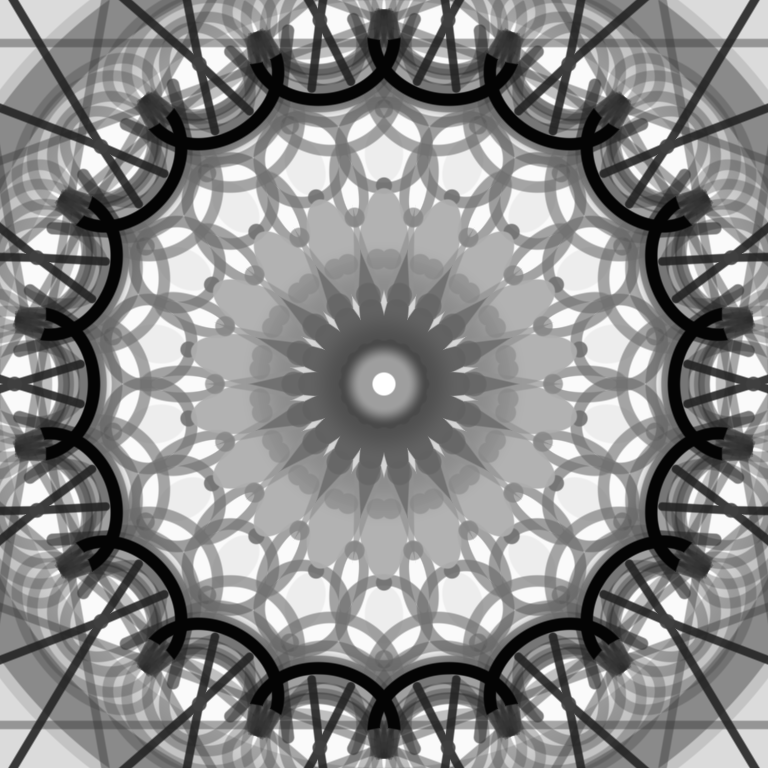
Reproduce this pattern procedurally as a WebGL 1 fragment shader.

```glsl
precision highp float;
// Draws a grey mandala: petal core, looping lattice, black scallops and a woven outer rim.
uniform vec2 u_resolution;

const float STEP = 0.34906585;   // one of 18 sectors
const float HALF_STEP = 0.5 * STEP;
const float EDGE = 0.003;
const float BLACK = 0.015;
const float CHARCOAL = 0.14;
const float SLATE = 0.34;
const float STEEL = 0.49;
const float PAPER = 0.98;
const float SCALLOP_HEIGHT = 0.905;
const vec2 SCALLOP_SIZE = vec2(0.185, 0.15);

float hash(float n) {
  return fract(sin(n * 127.1) * 43758.5453);
}

// Point in a frame whose y axis is the chosen sector axis
vec2 sectorPoint(float r, float angle) {
  return r * vec2(sin(angle), cos(angle));
}

float discDistance(vec2 q, float height, float radius) {
  return length(q - vec2(0.0, height)) - radius;
}

float ovalDistance(vec2 q, float height, vec2 size) {
  vec2 d = (q - vec2(0.0, height)) / size;
  float k = length(d);
  return k * (k - 1.0) / max(length(d / size), 0.001);
}

float segmentDistance(vec2 q, vec2 a, vec2 b) {
  vec2 ab = b - a;
  return length(q - a - ab * clamp(dot(q - a, ab) / dot(ab, ab), 0.0, 1.0));
}

float wedgeDistance(vec2 q, float tip, float slope) {
  return abs(q.x) - slope * (tip - q.y);
}

// Lay a translucent shape over the shade
float ink(float shade, float d, float tone, float alpha) {
  return mix(shade, tone, alpha * (1.0 - smoothstep(-EDGE, EDGE, d)));
}

float outerRim(float r, float fold) {
  // Soft grey band fading into pale corners
  float shade = mix(PAPER, 0.86, smoothstep(0.98, 1.08, r));
  shade = ink(shade, abs(r - 1.13) - 0.13, 0.62, 0.4);
  shade = ink(shade, abs(r - 1.175) - 0.055, 0.42, 0.65);
  // Woven loops and tangent chords
  for (int k = -2; k <= 2; k++) {
    float turn = float(k) * STEP;
    vec2 cusp = sectorPoint(r, fold + turn);
    vec2 mid = sectorPoint(r, fold + turn + HALF_STEP);
    for (int i = 0; i < 4; i++) {
      float n = float(i);
      vec2 size = vec2(0.1 + 0.045 * n, 0.12 + 0.05 * hash(n + 2.0));
      float loop = abs(ovalDistance(mid, 0.92 + 0.03 * n, size)) - 0.014;
      shade = ink(shade, loop, 0.24, 0.3 + 0.15 * hash(n + 7.0));
      vec2 nested = SCALLOP_SIZE - vec2(0.012, 0.004) * n;
      float echo = abs(ovalDistance(mid, SCALLOP_HEIGHT + 0.022 * n, nested)) - 0.015;
      shade = ink(shade, max(echo, mid.y - 0.96), CHARCOAL, 0.42);
    }
    shade = ink(shade, abs(cusp.y - 0.888) - 0.011, 0.2, 0.42);
    vec2 side = vec2(abs(cusp.x), cusp.y);
    float fan = segmentDistance(side, vec2(0.0, 0.79), vec2(0.08, 0.95));
    shade = ink(shade, fan - 0.016, CHARCOAL, 0.6);
  }
  // Crossing spokes and their knots
  for (int k = -2; k <= 2; k++) {
    vec2 mid = sectorPoint(r, fold + float(k) * STEP + HALF_STEP);
    vec2 spoke = vec2(abs(mid.x), mid.y);
    vec2 knot = vec2(0.0, 0.962);
    float outward = segmentDistance(spoke, knot, vec2(0.2, 1.54));
    float inward = segmentDistance(spoke, knot, vec2(0.052, 0.79));
    shade = ink(shade, min(outward, inward) - 0.011, 0.13, 0.88);
    shade = ink(shade, discDistance(mid, 0.962, 0.019), 0.25, 0.9);
  }
  return shade;
}

float lattice(float r, float fold) {
  float shade = mix(PAPER, 0.62, smoothstep(0.69, 0.76, r));
  for (int k = -1; k <= 1; k++) {
    vec2 cusp = sectorPoint(r, fold + float(k) * STEP);
    vec2 mid = sectorPoint(r, fold + float(k) * STEP - HALF_STEP);
    shade = ink(shade, ovalDistance(cusp, 0.6, vec2(0.05, 0.075)), 0.84, 0.35);
    shade = ink(shade, abs(discDistance(cusp, 0.622, 0.112)) - 0.015, 0.42, 0.65);
    shade = ink(shade, abs(discDistance(mid, 0.8, 0.18)) - 0.015, 0.42, 0.6);
    shade = ink(shade, abs(discDistance(mid, 0.88, 0.185)) - 0.014, SLATE, 0.5);
    shade = ink(shade, abs(ovalDistance(mid, 0.525, vec2(0.035, 0.095))) - 0.013, 0.45, 0.65);
    shade = ink(shade, abs(ovalDistance(mid, 0.89, SCALLOP_SIZE)) - 0.018, 0.25, 0.5);
    shade = ink(shade, discDistance(cusp, 0.717, 0.024), SLATE, 0.6);
    shade = ink(shade, discDistance(cusp, 0.517, 0.021), 0.44, 0.9);
  }
  return shade;
}

float petalCore(float shade, float r, vec2 cusp, vec2 mid) {
  float petalTone = mix(0.55, 0.68, smoothstep(0.25, 0.38, r));
  shade = ink(shade, ovalDistance(cusp, 0.34, vec2(0.066, 0.17)), petalTone, 0.94);
  shade = ink(shade, r - 0.33, petalTone, 0.9);
  shade = ink(shade, wedgeDistance(mid, 0.46, 0.16), 0.57, 0.7);
  shade = ink(shade, discDistance(mid, 0.44, 0.026), STEEL, 0.65);
  shade = ink(shade, discDistance(vec2(abs(cusp.x) - 0.018, cusp.y), 0.325, 0.027), 0.5, 0.5);
  shade = ink(shade, wedgeDistance(mid, 0.35, 0.23), 0.42, 0.85);
  shade = ink(shade, discDistance(mid, 0.235, 0.032), 0.39, 0.7);
  float coreTone = mix(0.3, 0.38, smoothstep(0.11, 0.2, r));
  shade = ink(shade, min(r - 0.18, discDistance(mid, 0.19, 0.034)), coreTone, 0.92);
  vec2 sliver = vec2(abs(cusp.x), abs(cusp.y - 0.212));
  shade = ink(shade, sliver.x - 0.28 * (0.03 - sliver.y), 0.87, 0.9);
  // Glowing hub
  shade = ink(shade, min(r - 0.113, discDistance(mid, 0.098, 0.02)), 0.28, 0.8);
  shade = mix(shade, 0.62, 1.0 - smoothstep(0.062, 0.11, r));
  return ink(shade, r - 0.03, 1.0, 1.0);
}

float scallops(float shade, float r, float fold) {
  for (int k = -1; k <= 1; k++) {
    vec2 mid = sectorPoint(r, fold + float(k) * STEP - HALF_STEP);
    float arc = abs(ovalDistance(mid, SCALLOP_HEIGHT, SCALLOP_SIZE)) - 0.016;
    shade = ink(shade, max(arc, mid.y - 0.88), BLACK, 1.0);
  }
  return shade;
}

void main() {
  vec2 p = (2.0 * gl_FragCoord.xy - u_resolution) / min(u_resolution.x, u_resolution.y);
  float r = length(p);
  float angle = atan(p.x, p.y + 0.000001);
  float fold = abs(mod(angle + HALF_STEP, STEP) - HALF_STEP);
  vec2 cusp = sectorPoint(r, fold);
  vec2 mid = sectorPoint(r, HALF_STEP - fold);

  float rim = outerRim(r, fold);
  float inside = petalCore(lattice(r, fold), r, cusp, mid);
  float opening = ovalDistance(mid, SCALLOP_HEIGHT, SCALLOP_SIZE);
  float rimMask = smoothstep(-EDGE, EDGE, max(r - 0.81, -opening));
  // Inside a scallop the rim always shows
  rimMask = max(rimMask, 1.0 - smoothstep(-EDGE, EDGE, opening));
  gl_FragColor = vec4(vec3(scallops(mix(inside, rim, rimMask), r, fold)), 1.0);
}
```
